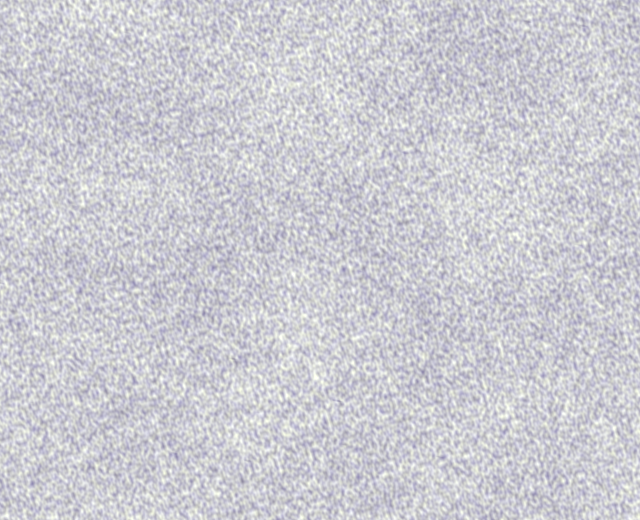
This texture is drawn by a Shadertoy shader. Its source:

```glsl
#define SHADOW vec3(0.69, 0.68, 0.75)
#define LIGHT vec3(0.88, 0.887, 0.882)
#define TINT vec3(0.03, 0.04, -0.06)
#define BALANCE 0.58
#define CONTRAST 1.45
#define GRAIN_SCALE 112.0
#define GRAIN_STRETCH 1.4
#define GRAIN_TILT 0.28
#define FLECK_DEPTH 0.9

const float TAU = 6.2831853;

// Integer hash turned into a unit gradient
vec2 gradientAt(ivec2 cell, uint seed) {
    uvec2 u = uvec2(cell);
    uint h = u.x * 1597u ^ u.y * 51749u ^ seed * 7919u;
    h = (h ^ (h >> 16)) * 73244475u;
    h = (h ^ (h >> 15)) * 73244475u;
    h ^= h >> 16;
    float angle = TAU * float(h & 65535u) / 65536.0;
    return vec2(cos(angle), sin(angle));
}

float gradientNoise(vec2 p, uint seed) {
    ivec2 cell = ivec2(floor(p));
    vec2 f = fract(p);
    vec2 w = f * f * f * (f * (f * 6.0 - 15.0) + 10.0);
    float corner[4];
    for (int k = 0; k < 4; k++) {
        ivec2 offset = ivec2(k & 1, k >> 1);
        corner[k] = dot(gradientAt(cell + offset, seed), f - vec2(offset));
    }
    return mix(mix(corner[0], corner[1], w.x),
               mix(corner[2], corner[3], w.x), w.y);
}

vec2 rotate(vec2 p, float angle) {
    float c = cos(angle), s = sin(angle);
    return vec2(c * p.x + s * p.y, c * p.y - s * p.x);
}

// Fine grains, slightly long and leaning, over softer clumps
float grain(vec2 p) {
    vec2 q = rotate(p, GRAIN_TILT) * vec2(GRAIN_STRETCH, 1.0) * GRAIN_SCALE;
    float fine = gradientNoise(q, 1u);
    float medium = gradientNoise(rotate(q, 0.7) * 0.68, 2u);
    float clumps = gradientNoise(rotate(p, 0.4) * 26.0, 3u);
    float cloud = gradientNoise(rotate(p, -0.5) * 4.5, 4u);
    return 0.78 * fine + 0.58 * medium + 0.28 * clumps + 0.2 * cloud;
}

// Rare short dark dashes, nearly level
float flecks(vec2 p) {
    vec2 q = rotate(p, -0.2) * vec2(28.0, 75.0);
    return smoothstep(0.5, 0.75, -gradientNoise(q, 5u));
}

void mainImage(out vec4 fragColor, in vec2 fragCoord) {
    vec2 p = fragCoord / iResolution.y;

    // Tone runs from violet grey to near white
    float tone = BALANCE + CONTRAST * grain(p) - FLECK_DEPTH * flecks(p);
    vec3 color = mix(SHADOW, LIGHT, tone);

    // Faint warm and cool mottling
    color += TINT * gradientNoise(rotate(p, 0.9) * 80.0, 6u);

    fragColor = vec4(clamp(color, 0.0, 1.0), 1.0);
}
```
